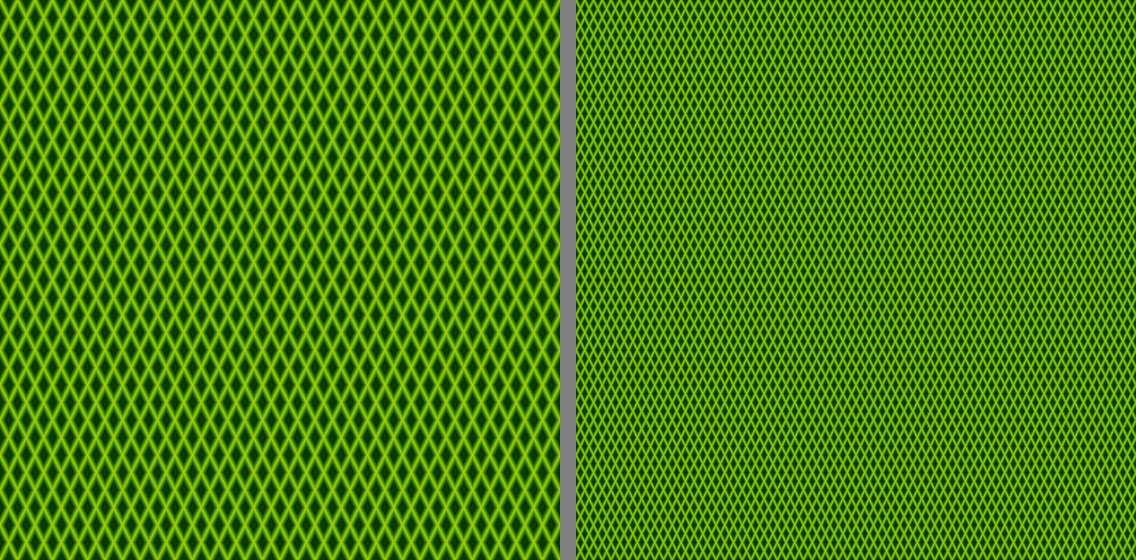
Left, the tile; right, the same tile 2 across and 2 down.
Reproduce this pattern procedurally as a WebGL 1 fragment shader.

```glsl
precision highp float;
// A woven net of glowing green strands around tall dark diamonds.
// Two mirrored families of slanted lines are measured in lattice space;
// the distance to the nearest strand drives a soft colour ramp.

uniform vec2 u_resolution;

#define REPEATS vec2(32.0, 16.0)
#define STRAND_COLOR vec3(0.64, 0.82, 0.0)
#define LEAF_COLOR vec3(0.36, 0.64, 0.0)
#define MOSS_COLOR vec3(0.16, 0.41, 0.0)
#define SHADE_COLOR vec3(0.03, 0.20, 0.0)
#define HEART_COLOR vec3(0.06, 0.25, 0.0)
#define LEAF_EDGE 0.092
#define MOSS_EDGE 0.187
#define SHADE_EDGE 0.30
#define KNOT_GLOW 0.06
#define SAMPLES 2

float ramp(float from, float to, float x) {
  return clamp((x - from) / (to - from), 0.0, 1.0);
}

// Distance to the nearest line of each family, from 0 to 0.5.
vec2 strandDistances(vec2 uv) {
  vec2 cell = uv * REPEATS;
  vec2 lattice = vec2(cell.x + cell.y, cell.x - cell.y);
  return abs(fract(lattice + 0.5) - 0.5);
}

vec3 netColor(vec2 uv) {
  vec2 strands = strandDistances(uv);
  float d = min(strands.x, strands.y);

  // Strand core, soft flanks, dark rim and slightly lifted diamond heart.
  vec3 color = mix(STRAND_COLOR, LEAF_COLOR, ramp(0.0, LEAF_EDGE, d));
  color = mix(color, MOSS_COLOR, ramp(LEAF_EDGE, MOSS_EDGE, d));
  color = mix(color, SHADE_COLOR, ramp(MOSS_EDGE, SHADE_EDGE, d));
  color = mix(color, HEART_COLOR, ramp(SHADE_EDGE, 0.5, d));

  // Extra warmth where two strands cross.
  float knot = 1.0 - ramp(0.0, MOSS_EDGE, max(strands.x, strands.y));
  return color + KNOT_GLOW * knot * vec3(1.0, 0.4, 0.0);
}

void main() {
  // Average a small grid of samples inside each pixel.
  vec3 sum = vec3(0.0);
  for (int j = 0; j < SAMPLES; j++) {
    for (int i = 0; i < SAMPLES; i++) {
      vec2 offset = (vec2(float(i), float(j)) + 0.5) / float(SAMPLES) - 0.5;
      sum += netColor((gl_FragCoord.xy + offset) / u_resolution);
    }
  }
  gl_FragColor = vec4(sum / float(SAMPLES * SAMPLES), 1.0);
}
```
